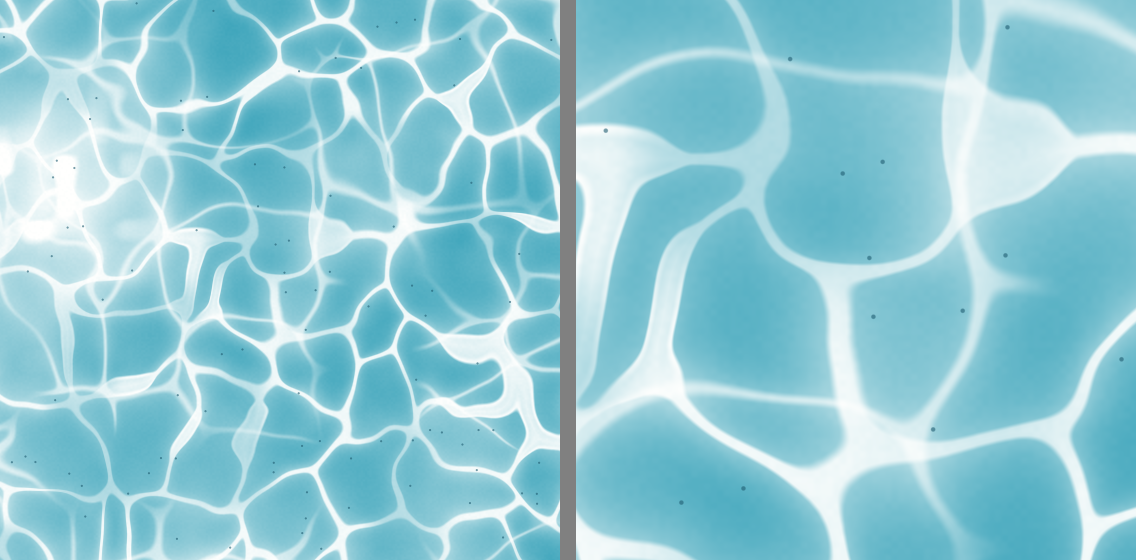
Left, the full canvas; right, a detail of the centre.
A WebGL 1 fragment shader for this texture:

```glsl
precision highp float;
// Sunlit pool water: a net of bright caustic lines over turquoise.
// Two warped Voronoi nets give sharp cores and soft halos; noise swells
// the lines into lenses, and a glare washes out the left side.

#define NET_SCALE 7.0
#define FAINT_SCALE 5.6
#define WARP 0.75
#define LINE_WIDTH 0.016
#define LENS_WIDTH 0.085
#define HALO_WIDTH 0.125
#define BASE_LIGHT 0.19
#define GLARE_CENTER vec2(0.07, 0.65)
#define GLARE_RADIUS vec2(0.22, 0.19)
#define DEEP_WATER vec3(0.26, 0.655, 0.74)
#define SUNLIGHT vec3(1.0, 1.0, 0.995)

uniform vec2 u_resolution;

vec2 hash2(vec2 p) {
  vec2 q = vec2(dot(p, vec2(127.1, 311.7)), dot(p, vec2(269.5, 183.3)));
  return fract(sin(q) * 43758.545);
}

float noise(vec2 p) {
  vec2 i = floor(p), f = fract(p);
  f = f * f * f * (f * (f * 6.0 - 15.0) + 10.0);
  float low = mix(hash2(i).x, hash2(i + vec2(1.0, 0.0)).x, f.x);
  float high = mix(hash2(i + vec2(0.0, 1.0)).x, hash2(i + 1.0).x, f.x);
  return mix(low, high, f.y);
}

float fbm(vec2 p) {
  float sum = 0.0, amp = 0.55;
  for (int i = 0; i < 3; i++) {
    sum += amp * noise(p);
    p = mat2(0.8, 0.6, -0.6, 0.8) * p * 2.03 + 7.3;
    amp *= 0.5;
  }
  return sum;
}

vec2 warp(vec2 p) {
  vec2 bend = vec2(noise(p * 0.9 + 3.7), noise(p * 0.9 + 41.2)) - 0.5;
  vec2 ripple = vec2(noise(p * 2.3 + 11.0), noise(p * 2.3 + 67.0)) - 0.5;
  return p + WARP * (bend + 0.28 * ripple);
}

// Distance to the nearest cell wall, with rounded corners
float wallDistance(vec2 p) {
  vec2 cell = floor(p), f = fract(p);
  vec2 nearCell = vec2(0.0), nearest = vec2(8.0);
  for (int y = -1; y <= 1; y++) {
    for (int x = -1; x <= 1; x++) {
      vec2 g = vec2(float(x), float(y));
      vec2 r = g + 0.06 + 0.88 * hash2(cell + g) - f;
      if (dot(r, r) < dot(nearest, nearest)) {
        nearest = r;
        nearCell = g;
      }
    }
  }
  float sum = 0.0;
  for (int y = -2; y <= 2; y++) {
    for (int x = -2; x <= 2; x++) {
      vec2 g = nearCell + vec2(float(x), float(y));
      vec2 r = g + 0.06 + 0.88 * hash2(cell + g) - f;
      vec2 across = r - nearest;
      if (dot(across, across) > 0.0001) {
        float d = dot(0.5 * (r + nearest), normalize(across));
        sum += exp(-24.0 * d);
      }
    }
  }
  return max(-log(sum) / 24.0, 0.0);
}

float screen(float a, float b) {
  return 1.0 - (1.0 - a) * (1.0 - b);
}

void main() {
  vec2 uv = gl_FragCoord.xy / u_resolution.y;
  float pixel = 1.0 / u_resolution.y;

  // Broad tone of the water, deeper at the upper right
  float light = BASE_LIGHT + 0.55 * (fbm(uv * 5.0 + 2.0) - 0.48);
  light -= 0.15 * smoothstep(0.9, 1.7, uv.x + uv.y);

  // Faint, blurred net below the main one
  vec2 q = warp(uv * FAINT_SCALE + 23.0);
  float faint = wallDistance(q);
  float faintMask = smoothstep(0.25, 0.75, noise(uv * 6.0 + 31.0));
  light = screen(light, 0.32 * faintMask * exp(-faint / 0.10));
  float thread = 1.0 - smoothstep(0.0, 0.035 + FAINT_SCALE * pixel, faint);
  light = screen(light, 0.55 * faintMask * thread);

  // Main net: wide halo, then a crisp core that swells into lenses
  vec2 p = warp(uv * NET_SCALE + 5.0);
  float wall = wallDistance(p);
  float strength = mix(0.45, 1.0, smoothstep(0.2, 0.6, noise(uv * 7.0 + 9.0)));
  float spread = HALO_WIDTH * mix(0.6, 1.4, noise(uv * 8.0 + 17.0));
  light = screen(light, 0.5 * strength * exp(-wall / spread));
  float swell = smoothstep(0.68, 0.92, noise(uv * 8.5 + 53.0));
  float width = LINE_WIDTH + LENS_WIDTH * swell;
  float soft = 0.022 + NET_SCALE * pixel;
  float core = 1.0 - smoothstep(width, width + soft, wall);
  float rim = smoothstep(width - 0.04, width, wall);
  light = screen(light, core * strength * mix(0.85, mix(0.72, 0.95, rim), swell));

  // Sun glare with small hot spots
  vec2 g = (uv - GLARE_CENTER) / GLARE_RADIUS;
  float glare = exp(-dot(g, g)) * (0.45 + 0.7 * fbm(uv * 9.0 + 13.0));
  glare += exp(-dot(g, g)) * 0.5 * smoothstep(0.7, 0.95, noise(uv * 17.0));
  light = screen(light, min(glare, 1.0));
  light += 0.03 * (noise(uv * 260.0) - 0.5);
  vec3 color = mix(DEEP_WATER, SUNLIGHT, clamp(light, -0.1, 1.0));

  // Tiny dark specks afloat
  vec2 speckCell = floor(uv * 36.0);
  vec2 seed = hash2(speckCell + 91.0);
  vec2 offset = (fract(uv * 36.0) - 0.2 - 0.6 * seed) / 36.0;
  float speck = 1.0 - smoothstep(0.0008, 0.0012 + pixel, length(offset));
  speck *= step(0.93, hash2(speckCell + 7.0).y);
  color = mix(color, vec3(0.12, 0.36, 0.44), 0.6 * speck);

  gl_FragColor = vec4(color, 1.0);
}
```
